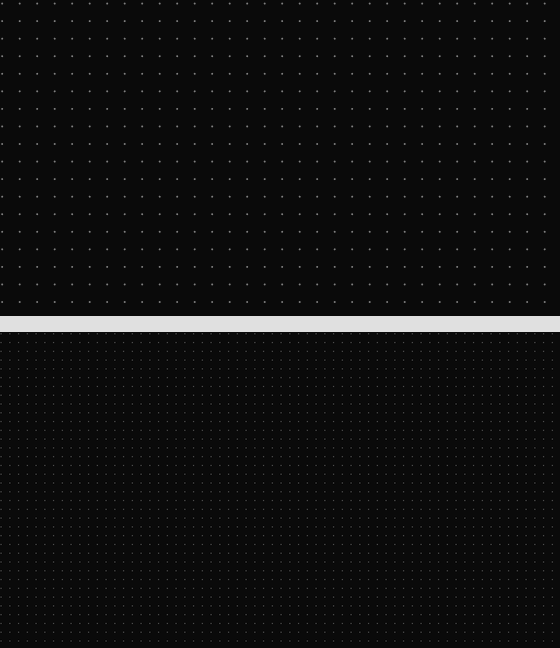
Top, the tile; bottom, the same tile 2 across and 2 down.
Write a Shadertoy shader that draws this pattern.

```glsl
// Fine grid of small grey dots on a near-black ground, tiling on all sides.
#define REPEATS vec2(32.0, 18.0)       // whole cells across and down
#define DOT_CENTER vec2(0.125, 0.797)  // dot position inside its cell
#define DOT_RADIUS 0.053               // in cell units
#define GROUND_COLOR vec3(0.039)
#define DOT_COLOR vec3(0.5)

// Signed distance to the nearest dot of the grid, in cell units.
float dotGridDistance(vec2 cellPos) {
    vec2 offset = fract(cellPos - DOT_CENTER + 0.5) - 0.5;
    return length(offset) - DOT_RADIUS;
}

void mainImage(out vec4 fragColor, in vec2 fragCoord) {
    vec2 cellPos = fragCoord / iResolution.xy * REPEATS;
    float pixelSize = REPEATS.y / iResolution.y;

    // Edge coverage over one pixel
    float coverage = clamp(0.5 - dotGridDistance(cellPos) / pixelSize, 0.0, 1.0);

    fragColor = vec4(mix(GROUND_COLOR, DOT_COLOR, coverage), 1.0);
}
```
